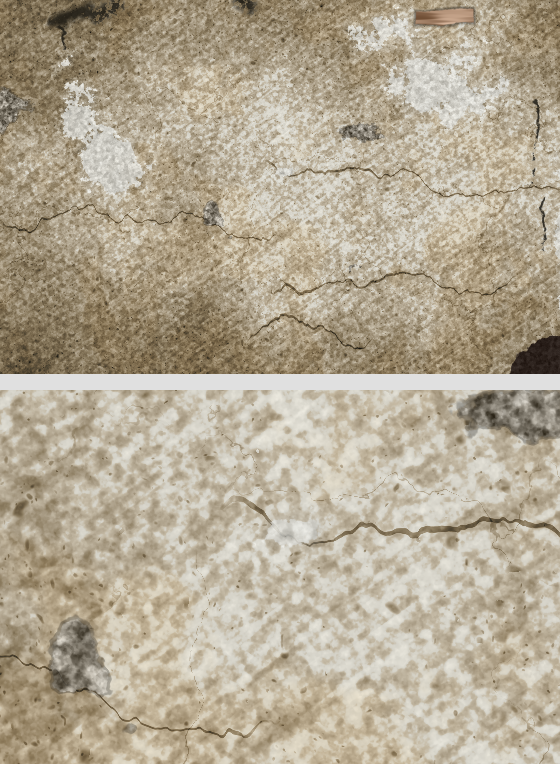
Top, the full canvas; bottom, a detail of the centre.
Write a Shadertoy shader that draws this texture.

```glsl
// A weathered plaster wall: one tone value gathers stains, grain, pits and cracks,
// then a colour ramp paints it. Whitewash, cement, soot and a brick lie over it.

const vec3 TONES[6] = vec3[6](vec3(.22, .20, .15), vec3(.42, .36, .26), vec3(.55, .49, .38),
  vec3(.66, .61, .52), vec3(.77, .73, .65), vec3(.83, .82, .78));
const vec3 WHITEWASH = vec3(.84, .84, .82);
const vec3 CEMENT = vec3(.53, .51, .47);
const vec3 BRICK = vec3(.68, .55, .45);
const vec3 HOLE = vec3(.17, .13, .11);
const float CENTRE_TONE = .775;
const float VIGNETTE = .22;
const float MOTTLE = .38;
const float GRAIN = .40;
const float STREAKS = .17;
const float SCRATCHES = .11;
const float PIT_DEPTH = .26;
const float CRACK_DEPTH = .30;

// Patches: centre, radii
const vec4 PEELS[6] = vec4[6](vec4(.30, .55, .12, .13), vec4(.21, .75, .06, .14),
  vec4(.98, .92, .13, .07), vec4(1.2, .77, .17, .11), vec4(1.5, .3, .025, .3),
  vec4(.76, .54, .055, .03));
const vec4 BARE[4] = vec4[4](vec4(.557, .447, .028, .036), vec4(.96, .645, .034, .027),
  vec4(.025, .735, .037, .065), vec4(.957, .24, .022, .008));
// Cracks: start x, end x, height, wander
const vec4 CRACKS[4] = vec4[4](vec4(.68, 1.52, .53, .20), vec4(-.02, .76, .385, .24),
  vec4(.70, 1.40, .235, .22), vec4(.64, 1.02, .12, .26));
// Soot strokes: from, to; the first two are broad
const vec4 SOOT[5] = vec4[5](vec4(.17, .92, .32, 1.), vec4(.66, 1., .69, .98),
  vec4(.163, .865, .168, .90), vec4(1.40, .50, 1.435, .70), vec4(1.465, .35, 1.47, .44));

vec2 hash2(vec2 p) {
  vec3 q = fract(p.xyx * vec3(.1031, .1030, .0973));
  q += dot(q, q.yzx + 33.33);
  return fract((q.xx + q.yz) * q.zy);
}

float below(float a, float b, float x) { return 1. - smoothstep(a, b, x); }

// Cellular noise: blended value, nearest distance, border distance, cell value
vec4 cells(vec2 p) {
  float sum = 0., weight = 0., first = 9., second = 9., id = 0.;
  for (int i = 0; i < 9; i++) {
    vec2 site = floor(p) + vec2(i % 3 - 1, i / 3 - 1), h = hash2(site);
    float d = length(site + h - p), value = fract(17. * (h.x + h.y)), w = exp(-5. * d * d);
    sum += w * value;
    weight += w;
    second = min(second, max(first, d));
    if (d < first) { first = d; id = value; }
  }
  return vec4(sum / weight, first, second - first, id);
}

// Layered cellular noise, centred on zero
float layered(vec2 p, int octaves) {
  float sum = 0., amp = .47;
  for (int i = 0; i < octaves; i++) {
    sum += amp * (cells(p).x - .5);
    amp *= .55;
    p = mat2(.8, .6, -.6, .8) * p * 2.03 + 17.3;
  }
  return sum;
}

float segment(vec2 p, vec2 a, vec2 b) {
  vec2 d = b - a;
  return length(p - a - d * clamp(dot(p - a, d) / dot(d, d), 0., 1.));
}

vec3 plaster(float tone) {
  vec3 col = TONES[0] * clamp(tone / .22, .35, 1.);
  for (int i = 1; i < 6; i++) {
    float low = TONES[i - 1].r;
    col = mix(col, TONES[i], clamp((tone - low) / (TONES[i].r - low), 0., 1.));
  }
  return col + .5 * max(tone - .83, 0.);
}

void mainImage(out vec4 fragColor, in vec2 fragCoord) {
  float px = 1. / iResolution.y;
  vec2 p = fragCoord * px;
  vec2 wobble = vec2(layered(p * 7., 6), layered(p * 7. + 31., 6));
  vec2 rough = p + .12 * wobble;
  float grain = 1.2 * layered(p * 120., 3);
  float mottle = layered(p * 3.5 + 5., 7);

  // Broad tone, stains, trowel marks
  vec2 v = (p - vec2(.84, .55)) / vec2(.85, .62);
  float streak = layered(p * vec2(18, 2) + 3. * wobble, 3);
  float scratch = cells(mat2(.82, -.57, .57, .82) * p * vec2(16, 210) + wobble).x - .5;
  float tone = CENTRE_TONE - VIGNETTE * dot(v, v) + MOTTLE * mottle + GRAIN * grain
    + STREAKS * streak + SCRATCHES * scratch;

  // Ragged pits in three sizes
  for (float i = 0.; i < 3.; i++) {
    vec4 c = cells((p + .06 * wobble) * 36. * pow(2.1, i) + i * 7.);
    float radius = mix(.08, .34, fract(c.w * 37.)) + .5 * grain;
    float pit = step(.87 + .7 * mottle, c.w) * below(radius * .3, radius * .3 + .2, c.y);
    tone -= PIT_DEPTH * pit * fract(c.w * 91.);
  }

  // Hairline network, then the long cracks
  float border = cells(p * vec2(3, 3.8) + .9 * wobble).z * .15;
  tone -= .5 * CRACK_DEPTH * below(.0003, .0003 + px, border) * smoothstep(-.06, .08, mottle);
  for (int i = 0; i < 4; i++) {
    vec4 k = CRACKS[i];
    float d = abs(p.y - k.z - k.w * layered(vec2(p.x * 4., float(i) * 9.3), 6));
    float width = .0004 + .008 * max(wobble.x + .3 * grain, 0.);
    float span = smoothstep(k.x, k.x + .06, p.x) * below(k.y - .06, k.y, p.x);
    tone -= span * (CRACK_DEPTH * below(width, width + px, d) + .05 * exp(-d * 90.));
  }
  vec3 col = plaster(tone);
  col *= mix(vec3(1), vec3(1.01, .985, .94), smoothstep(-.05, .25, wobble.y - .5 * streak));

  // Peeled whitewash, flecked at its rim
  float peel = 0.;
  for (int i = 0; i < 6; i++) {
    vec2 e = (p - PEELS[i].xy) / PEELS[i].zw;
    peel = max(peel, exp(-dot(e, e)));
  }
  float flecks = layered(p * 13. + 3., 6) * smoothstep(0., .3, peel);
  float cover = peel + 2.3 * flecks + .5 * grain - .76;
  float coat = .28 * smoothstep(-.5, .1, cover) + .57 * smoothstep(0., .08, cover);
  col = mix(col, WHITEWASH + .3 * grain, coat);

  // Bare cement with a dark rim
  for (int i = 0; i < 4; i++) {
    float e = length((p + .2 * wobble - BARE[i].xy) / BARE[i].zw);
    col = mix(col, CEMENT + .9 * grain + .4 * mottle, .85 * below(.88, 1., e));
    col *= 1. - .25 * below(.03, .12, abs(e - 1.));
  }

  // Soot
  for (int i = 0; i < 5; i++) {
    float width = i < 2 ? .03 : .007;
    float d = segment(rough, SOOT[i].xy, SOOT[i].zw);
    float soot = below(.2 * width, width, d) * smoothstep(-.2, .12, grain - wobble.y);
    col = mix(col, TONES[0] * .5, .85 * soot);
  }

  // Brick at the top, broken corner below
  vec2 b = abs(p + .04 * wobble - vec2(1.19, .957)) - vec2(.075, .019);
  float box = max(b.x, b.y);
  col *= 1. - .4 * below(0., .01, abs(box));
  float layers = cells(p * vec2(12, 130)).x - .5;
  col = mix(col, BRICK + .5 * layers, below(-.002, px, box));
  float hole = length((rough - vec2(1.52, -.02)) / vec2(.19, .12));
  col = mix(col, HOLE + .15 * grain, below(.97, 1., hole));

  fragColor = vec4(clamp(col, 0., 1.), 1);
}
```
